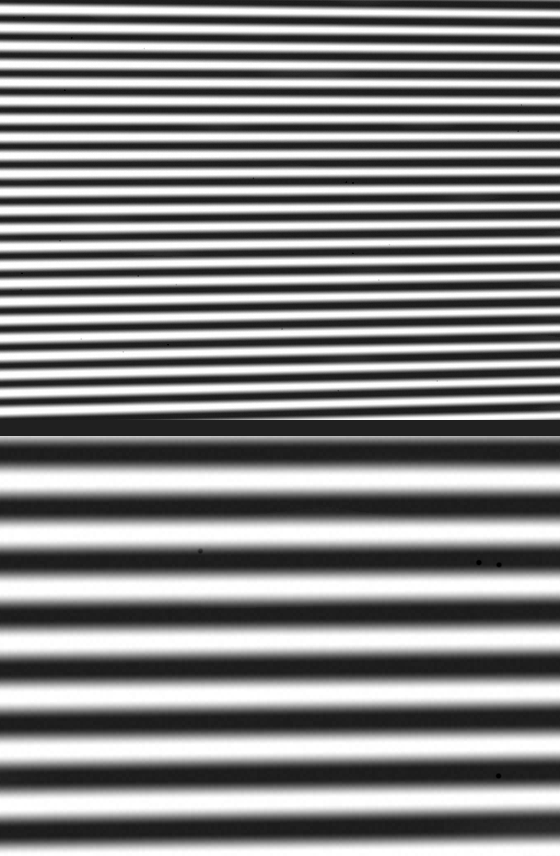
Top, the full canvas; bottom, a detail of the centre.
Give the GLSL for this pattern, as a WebGL 1 fragment shader.

```glsl
precision highp float;
// Soft black and white horizontal stripes that fan gently, with faint smudges and dust.
uniform vec2 u_resolution;

vec2 hash2(vec2 p) {
    p = fract(p * vec2(0.1031, 0.1137));
    p += dot(p, p.yx + 19.19);
    return fract(vec2(p.x * p.y * 37.0, (p.x + p.y) * 23.0));
}

// Cellular noise: x is the distance to the nearest point, y is its random value.
vec2 cellular(vec2 p) {
    vec2 cell = floor(p);
    vec2 nearest = vec2(8.0, 0.0);
    for (int j = -1; j <= 1; j++) {
        for (int i = -1; i <= 1; i++) {
            vec2 id = cell + vec2(float(i), float(j));
            vec2 offset = hash2(id + 17.0);
            float d = length(id + offset - p);
            if (d < nearest.x) nearest = vec2(d, hash2(id + 53.0).x);
        }
    }
    return nearest;
}

// Brightness across one stripe pair, with wider whites on the left.
float stripeTone(vec2 pos) {
    float firstWhite = mix(0.0226, 0.0330, pos.x);
    float pitch = mix(0.0435, 0.0416, pos.x);
    float phase = fract((pos.y - firstWhite) / pitch + 0.5) - 0.5;
    float fromWhite = 2.0 * abs(phase);
    float spread = mix(0.06, -0.06, pos.x);
    return mix(1.0, 0.115, smoothstep(0.12 + spread, 0.84 + spread, fromWhite));
}

void main() {
    vec2 uv = gl_FragCoord.xy / u_resolution;
    vec2 pos = vec2(uv.x, 1.0 - uv.y);
    float tone = stripeTone(pos);

    // Pale smudges show only in the dark stripes.
    vec2 smudge = cellular(pos * vec2(7.0, 30.0));
    float haze = (1.0 - smoothstep(0.05, 0.6, smudge.x)) * step(0.88, smudge.y);
    tone += 0.05 * haze * (1.0 - tone);

    // Sparse dust and fine grain.
    vec2 dust = cellular(pos * vec2(32.0, 24.0));
    tone -= 0.15 * (1.0 - smoothstep(0.02, 0.07, dust.x)) * step(0.97, dust.y);
    float grain = hash2(floor(pos * vec2(512.0, 384.0))).x - 0.5;
    tone += 0.015 * grain;

    gl_FragColor = vec4(vec3(clamp(tone, 0.0, 1.0)), 1.0);
}
```
